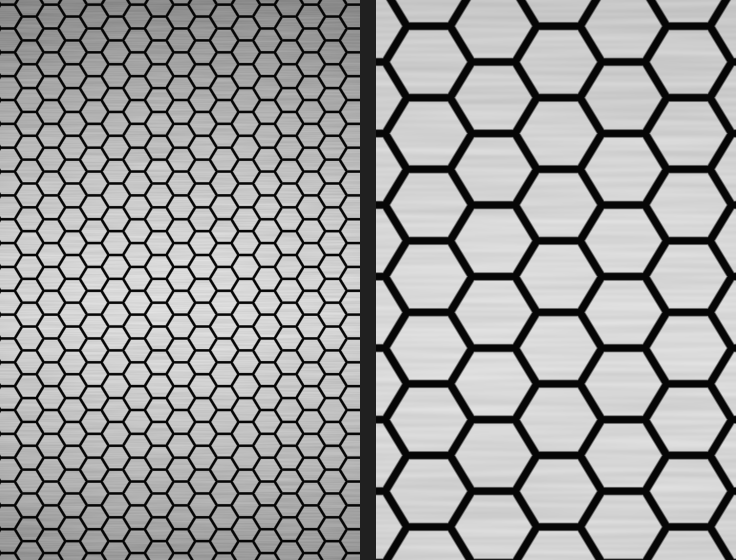
Left, the full canvas; right, a detail of the centre.
Write a WebGL 2 fragment shader that draws this pattern.

```glsl
#version 300 es
precision highp float;
// Brushed steel sheet with a soft central glow under a black hexagonal mesh.

uniform vec2 u_resolution;
out vec4 fragColor;

// Lengths are fractions of the canvas height.
const vec2  CELL_PITCH   = vec2(0.03867, 0.04258); // column step, row step
const vec2  CELL_ORIGIN  = vec2(0.3229, 0.6298);   // centre of one cell
const float LINE_WIDTH   = 0.0046;
const float EDGE_SOFT    = 0.0007;
const vec3  LINE_COLOR   = vec3(0.022);
const vec3  STEEL_TINT   = vec3(1.0);
const float GLOW_LEVEL   = 0.855;
const float GLOW_HEIGHT  = 0.466;
const float GLOW_FALLOFF = 0.78;
const float SIDE_FALLOFF = 0.035;
const vec2  FINE_STREAK  = vec2(9.0, 330.0);       // noise cells per height
const vec2  BROAD_STREAK = vec2(4.0, 120.0);
const float FINE_AMOUNT  = 0.055;
const float BROAD_AMOUNT = 0.035;
const float SQRT3        = 1.7320508;

float hash(vec2 p) {
    vec3 q = fract(vec3(p.xyx) * 0.1031);
    q += dot(q, q.yzx + 33.33);
    return fract((q.x + q.y) * q.z);
}

// Dot of a random unit gradient at a lattice corner with the offset to it.
float cornerSlope(vec2 corner, vec2 offset) {
    float angle = 6.2831853 * hash(corner);
    return dot(vec2(cos(angle), sin(angle)), offset);
}

float gradientNoise(vec2 p) {
    vec2 i = floor(p), f = fract(p);
    vec2 u = f * f * f * (f * (f * 6.0 - 15.0) + 10.0);
    vec2 e = vec2(1.0, 0.0);
    return mix(mix(cornerSlope(i, f), cornerSlope(i + e.xy, f - e.xy), u.x),
               mix(cornerSlope(i + e.yx, f - e.yx), cornerSlope(i + e.xx, f - e.xx), u.x), u.y);
}

// Distance to the nearest border of a flat-topped hexagon grid of unit height.
float hexBorder(vec2 p) {
    vec2 period = vec2(SQRT3, 1.0);
    vec2 a = mod(p + 0.5 * period, period) - 0.5 * period;
    vec2 b = mod(p, period) - 0.5 * period;
    vec2 q = abs(dot(a, a) < dot(b, b) ? a : b);
    return 0.5 - max(q.y, dot(q, vec2(0.5 * SQRT3, 0.5)));
}

// Bright band fading up and down, with slightly darker sides and fine streaks.
float steelShade(vec2 uv, float aspect) {
    float side = 2.0 * uv.x / aspect - 1.0;
    float shade = GLOW_LEVEL - GLOW_FALLOFF * pow(abs(uv.y - GLOW_HEIGHT), 1.5);
    shade -= SIDE_FALLOFF * side * side;
    shade += FINE_AMOUNT * gradientNoise(uv * FINE_STREAK);
    shade += BROAD_AMOUNT * gradientNoise(uv * BROAD_STREAK + 57.3);
    return shade;
}

void main() {
    vec2 uv = gl_FragCoord.xy / u_resolution.y;
    float aspect = u_resolution.x / u_resolution.y;

    // Scale the cells to regular hexagons of unit height.
    vec2 p = (uv - CELL_ORIGIN) / CELL_PITCH * vec2(0.5 * SQRT3, 1.0);
    float border = hexBorder(p) * CELL_PITCH.y;

    float soft = max(EDGE_SOFT, 0.75 / u_resolution.y);
    float steel = smoothstep(-soft, soft, border - 0.5 * LINE_WIDTH);

    vec3 color = mix(LINE_COLOR, STEEL_TINT * steelShade(uv, aspect), steel);
    fragColor = vec4(color, 1.0);
}
```
